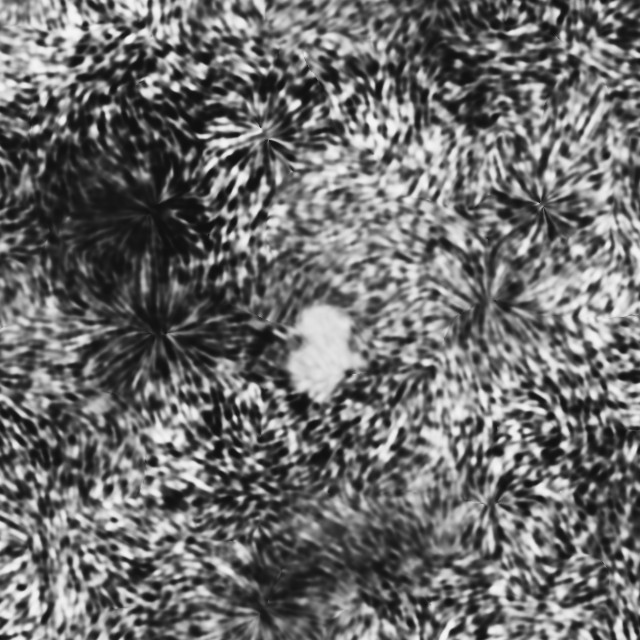
This texture is drawn by a WebGL 1 fragment shader. Its source:

```glsl
precision highp float;
// Monochrome mottled texture: fine crossed grain, dark radial bursts and one calm pale patch.
uniform vec2 u_resolution;

const float STROKE_FREQ = 132.0;   // stroke cells across the canvas
const float STROKE_REACH = 0.0066; // half length of a stroke
const float STROKE_GAIN = 4.2;
const float FLECK_FREQ = 100.0;    // blunter flecks that cross the strokes
const float FLECK_REACH = 0.0036;
const float FLECK_GAIN = 2.3;
const float FLECK_TURN = 1.1;
const float FLOW_FREQ = 11.0;      // scale of changes in stroke direction
const float CLOUD_FREQ = 3.7;
const float CLOUD_GAIN = 1.75;
const float BURST_FREQ = 3.3;      // burst cells across the canvas
const float BURST_RADIUS = 0.08;
const float BURST_CORE = 0.0004;   // softens the direction at the centre
const float BURST_DARKNESS = 1.2;
const vec2 SHADE_CENTER = vec2(0.22, 0.52);
const float SHADE_RADIUS = 0.26;
const float SHADE_DEPTH = 1.15;
const vec2 PATCH_CENTER = vec2(0.505, 0.46);
const vec2 PATCH_SIZE = vec2(0.042, 0.078);
const float PATCH_LIFT = 1.7;
const float TONE_OFFSET = 0.37;
const float TONE_SLOPE = 1.5;
const float TONE_BIAS = -0.5;
const vec3 BLACK = vec3(0.06);
const vec3 WHITE = vec3(0.96);

float hash(vec2 p) {
  vec3 q = fract(vec3(p.xyx) * 0.1031);
  q += dot(q, q.yzx + 33.33);
  return fract((q.x + q.y) * q.z);
}

// Smooth value noise, centred on zero
float noise(vec2 p) {
  vec2 i = floor(p);
  vec2 f = fract(p);
  f = f * f * (3.0 - 2.0 * f);
  float low = mix(hash(i), hash(i + vec2(1.0, 0.0)), f.x);
  float high = mix(hash(i + vec2(0.0, 1.0)), hash(i + vec2(1.0, 1.0)), f.x);
  return mix(low, high, f.y) - 0.5;
}

mat2 rotation(float a) {
  return mat2(cos(a), sin(a), -sin(a), cos(a));
}

// Broad light and dark clouds
float clouds(vec2 p) {
  float sum = 0.0;
  float weight = 1.0;
  p = p * CLOUD_FREQ + 17.3;
  for (int i = 0; i < 5; i++) {
    sum += weight * noise(p);
    p = rotation(0.6) * p * 2.0 + 31.7;
    weight *= 0.7;
  }
  return sum;
}

// Scattered bursts: xy = radial direction as a double angle, z = strength
vec3 bursts(vec2 p) {
  vec3 sum = vec3(0.0);
  vec2 cell = floor(p * BURST_FREQ);
  for (int y = -1; y <= 1; y++) {
    for (int x = -1; x <= 1; x++) {
      vec2 id = cell + vec2(float(x), float(y));
      vec2 jitter = vec2(hash(id + 41.0), hash(id + 73.0));
      vec2 d = p - (id + 0.15 + 0.7 * jitter) / BURST_FREQ;
      float r2 = dot(d, d);
      float radius = BURST_RADIUS * mix(0.7, 1.25, hash(id + 11.0));
      float chance = hash(id + 97.0);
      float strength = chance * chance * exp(-r2 / (radius * radius));
      vec2 radial = vec2(d.x * d.x - d.y * d.y, 2.0 * d.x * d.y) / (r2 + BURST_CORE);
      sum += strength * vec3(radial, 1.0);
    }
  }
  return sum;
}

// Fine noise smeared along an angle
float grain(vec2 p, float angle, float reach, float freq) {
  vec2 dir = vec2(cos(angle), sin(angle));
  float sum = 0.0;
  for (int i = -4; i <= 4; i++) {
    vec2 q = p + dir * reach * float(i) / 4.0;
    sum += noise(rotation(0.5) * q * freq + 211.0);
  }
  return sum / 9.0;
}

void main() {
  vec2 p = gl_FragCoord.xy / u_resolution.y;
  vec3 burst = bursts(p);
  float pull = min(burst.z, 1.0);

  // Stroke direction: wandering flow, pulled radial near bursts
  vec2 flow = vec2(noise(p * FLOW_FREQ + 5.0), noise(p * FLOW_FREQ + 59.0));
  flow += 1.5 * burst.xy + vec2(1e-4, 0.0);
  float angle = 0.5 * atan(flow.y, flow.x);
  float stretch = 1.0 + 1.3 * pull;
  float strokes = grain(p, angle, STROKE_REACH * stretch, STROKE_FREQ);
  float flecks = grain(p + 3.7, angle + FLECK_TURN, FLECK_REACH, FLECK_FREQ);
  float texture = STROKE_GAIN * sqrt(stretch) * strokes + FLECK_GAIN * (1.0 - 0.7 * pull) * flecks;

  // Ragged pale patch and wide shaded area
  vec2 ragged = vec2(noise(p * 30.0 + 3.0), noise(p * 30.0 + 83.0)) * 0.05;
  float patchMask = 1.0 - smoothstep(0.65, 1.25, length((p + ragged - PATCH_CENTER) / PATCH_SIZE));
  vec2 toShade = (p - SHADE_CENTER) / SHADE_RADIUS;
  float shade = exp(-dot(toShade, toShade));

  // Combine in tone space, then compress softly
  float contrast = clamp(1.0 + 1.1 * noise(p * 6.0 + 131.0), 0.5, 1.5);
  float tone = TONE_OFFSET + CLOUD_GAIN * clouds(p) * (1.0 - 0.7 * patchMask);
  tone += texture * contrast * (1.0 - 0.75 * patchMask);
  tone += PATCH_LIFT * patchMask - SHADE_DEPTH * shade - BURST_DARKNESS * burst.z;
  float level = 1.0 / (1.0 + exp(-(TONE_SLOPE * tone + TONE_BIAS)));
  gl_FragColor = vec4(mix(BLACK, WHITE, level), 1.0);
}
```
